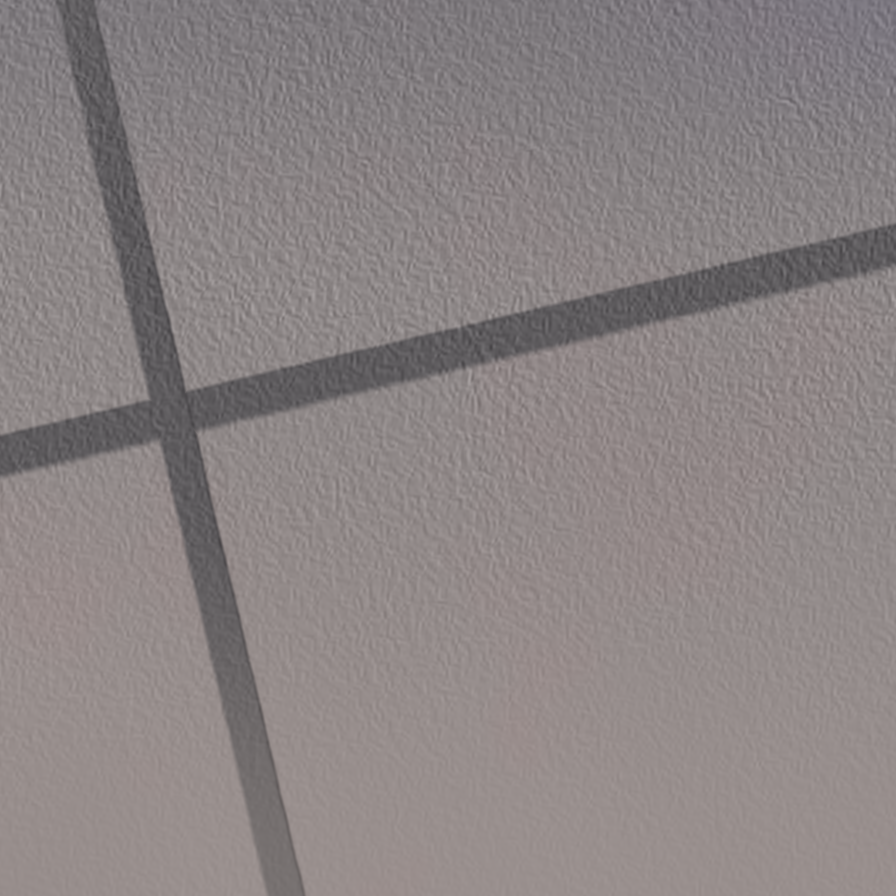
A WebGL 1 fragment shader for this texture:

```glsl
precision highp float;
uniform vec2 u_resolution;

#define CROSSING vec2(0.1930, 0.536)
#define TILT 0.2318
#define PITCH 1.2
#define HALF_WIDTH vec2(0.0205, 0.0230)
#define GRAIN_SCALE vec2(265.0, 195.0)
#define GRAIN_DEPTH 0.125
#define TILE_WARM vec3(0.598, 0.560, 0.553)
#define TILE_MID vec3(0.552, 0.528, 0.528)
#define TILE_COOL vec3(0.480, 0.465, 0.482)
#define GROUT_DARK vec3(0.368, 0.358, 0.368)
#define GROUT_LIGHT vec3(0.468, 0.445, 0.442)

float hash(vec2 p) {
  vec3 q = fract(vec3(p.xyx) * 0.1031);
  q += dot(q, q.yzx + 33.33);
  return fract((q.x + q.y) * q.z);
}

float noise(vec2 p) {
  vec2 cell = floor(p);
  vec2 f = fract(p);
  f = f * f * (3.0 - 2.0 * f);
  float low = mix(hash(cell), hash(cell + vec2(1.0, 0.0)), f.x);
  float high = mix(hash(cell + vec2(0.0, 1.0)), hash(cell + vec2(1.0, 1.0)), f.x);
  return mix(low, high, f.y);
}

float fbm(vec2 p) {
  float sum = 0.0;
  float gain = 0.5;
  for (int i = 0; i < 4; i++) {
    sum += gain * noise(p);
    p = mat2(0.8, 0.6, -0.6, 0.8) * p * 2.03 + 7.1;
    gain *= 0.5;
  }
  return sum;
}

// Finely pebbled surface height
float grainHeight(vec2 p) {
  vec2 warp = vec2(noise(p * 75.0), noise(p * 75.0 + 19.0));
  vec2 g = p * GRAIN_SCALE + 1.1 * warp;
  return 0.75 * noise(g) + 0.25 * noise(g * 0.6 + 5.0);
}

// Strip of given half width with separate softness on its two sides
float strip(float d, float halfWidth, float softLow, float softHigh) {
  return smoothstep(-softLow, softLow, d + halfWidth)
       * (1.0 - smoothstep(-softHigh, softHigh, d - halfWidth));
}

void main() {
  vec2 uv = gl_FragCoord.xy / u_resolution;
  float pixel = 1.0 / min(u_resolution.x, u_resolution.y);

  // Tilted grid, signed distance to the nearest joint on each axis
  float c = cos(TILT);
  float s = sin(TILT);
  vec2 offset = uv - CROSSING;
  vec2 grid = vec2(c * offset.x + s * offset.y, c * offset.y - s * offset.x);
  vec2 joint = mod(grid + 0.5 * PITCH, PITCH) - 0.5 * PITCH;
  joint += 0.0012 * (vec2(noise(uv * 45.0), noise(uv * 45.0 + 31.0)) - 0.5);

  // Light falls from a warm bottom to a cool top
  float cloud = fbm(uv * 3.0) - 0.47;
  float rise = uv.y + 0.07 * cloud;
  vec3 tile = mix(TILE_WARM, TILE_MID, smoothstep(0.1, 0.75, rise + 0.12 * uv.x));
  tile = mix(tile, TILE_COOL, smoothstep(0.68, 1.12, rise + 0.06 * uv.x));
  tile += vec3(0.0, 0.0, 0.018) * smoothstep(0.55, 1.0, uv.x) * smoothstep(0.8, 1.0, uv.y);

  // Faint pink stains
  float stain = smoothstep(0.50, 0.75, fbm(uv * 5.0 + 13.0));
  tile += stain * vec3(0.008, -0.005, -0.004) + 0.02 * cloud;

  // Joints, sharper on the upper and right sides
  float soft = max(0.0024, pixel);
  float upright = strip(joint.x, HALF_WIDTH.x, soft * 1.4, soft);
  float level = strip(joint.y, HALF_WIDTH.y, soft * 2.2, soft * 1.2);
  vec3 grout = mix(GROUT_LIGHT, GROUT_DARK, smoothstep(0.0, 0.48, uv.y));
  grout += 0.015 * smoothstep(0.75, 1.05, uv.y) * step(uv.x, 0.5);
  vec3 color = mix(tile, grout, max(upright, level));

  // Thin shadows along the tile edges
  float lineWidth = max(0.0022, pixel);
  float rightEdge = (joint.x - HALF_WIDTH.x + 0.001) / lineWidth;
  float topEdge = (joint.y - HALF_WIDTH.y + 0.001) / lineWidth;
  color -= 0.065 * exp(-rightEdge * rightEdge) * (1.0 - 0.5 * smoothstep(0.5, 0.9, uv.y));
  color -= 0.015 * exp(-topEdge * topEdge) * (1.0 - upright);

  // Embossed grain, fading toward the bottom
  vec2 lightStep = vec2(0.0017, 0.0010);
  float relief = grainHeight(uv + lightStep) - grainHeight(uv - lightStep);
  float depth = GRAIN_DEPTH * mix(0.2, 1.0, smoothstep(0.0, 0.7, uv.y));
  color += depth * relief * mix(0.8, 1.2, noise(uv * 9.0));

  gl_FragColor = vec4(clamp(color, 0.0, 1.0), 1.0);
}
```
